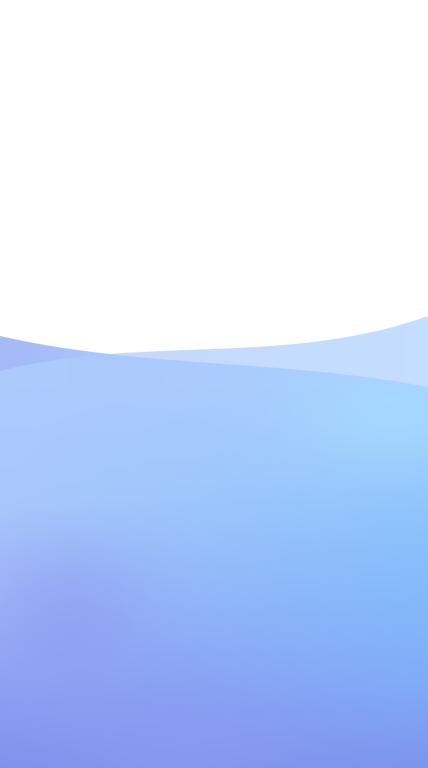
Write a Shadertoy shader that draws this background.

```glsl
#define FRONT_CURVE vec4(0.5625, -0.1267, 0.1627, -0.1025)
#define BACK_CURVE vec4(0.5170, 0.1412, -0.2663, 0.1966)
#define BACK_LEFT vec3(0.77, 0.845, 0.985)
#define BACK_RIGHT vec3(0.77, 0.87, 1.00)
#define CORNER_TINT vec3(0.645, 0.725, 0.965)
#define CYAN vec3(0.65, 0.86, 1.00)
#define VIOLET vec3(0.55, 0.61, 0.94)
#define CYAN_POS vec2(0.92, 0.465)
#define VIOLET_POS vec2(0.17, 0.19)
#define FLOOR_POS vec2(0.42, 0.02)

// Height of a wave crest: cubic polynomial in x
float crest(vec4 k, float x) {
    return k.x + x * (k.y + x * (k.z + x * k.w));
}

// Soft elliptical spot
float glow(vec2 p, vec2 centre, vec2 radius) {
    vec2 d = (p - centre) / radius;
    return exp(-dot(d, d));
}

float rise(float low, float high, float y) {
    return clamp((y - low) / (high - low), 0.0, 1.0);
}

// Vertical gradient through five colours, bottom to top
vec3 ramp(float y, vec3 base, vec3 low, vec3 middle, vec3 high, vec3 top) {
    vec3 c = mix(base, low, rise(0.0, 0.11, y));
    c = mix(c, middle, rise(0.11, 0.22, y));
    c = mix(c, high, rise(0.22, 0.35, y));
    return mix(c, top, rise(0.35, 0.50, y));
}

vec3 water(vec2 p) {
    vec3 left = ramp(p.y, vec3(0.49, 0.57, 0.93), vec3(0.56, 0.63, 0.95),
        vec3(0.62, 0.70, 0.97), vec3(0.66, 0.78, 0.985), vec3(0.675, 0.79, 0.99));
    vec3 right = ramp(p.y, vec3(0.49, 0.58, 0.93), vec3(0.50, 0.67, 0.97),
        vec3(0.51, 0.725, 0.98), vec3(0.56, 0.77, 0.985), vec3(0.66, 0.80, 0.99));
    vec3 c = mix(left, right, p.x);
    c = mix(c, CYAN, 0.75 * glow(p, CYAN_POS, vec2(0.24, 0.075)));
    c = mix(c, VIOLET, 0.55 * glow(p, VIOLET_POS, vec2(0.17, 0.09)));
    return mix(c, VIOLET, 0.6 * glow(p, FLOOR_POS, vec2(0.30, 0.10)));
}

void mainImage(out vec4 fragColor, in vec2 fragCoord) {
    vec2 p = fragCoord / iResolution.xy;
    float soft = 0.8 / iResolution.y;
    float frontDist = crest(FRONT_CURVE, p.x) - p.y;
    float backDist = crest(BACK_CURVE, p.x) - p.y;
    float front = smoothstep(-soft, soft, frontDist);
    float back = smoothstep(-soft, soft, backDist);

    // Pale rear wave on white
    vec3 color = mix(vec3(1.0), mix(BACK_LEFT, BACK_RIGHT, p.x), back);

    // Front wave, more violet where it leaves the rear wave
    vec3 body = water(p);
    float corner = (1.0 - back) * (1.0 - smoothstep(0.0, 0.32, p.x));
    body = mix(body, CORNER_TINT, corner);
    color = mix(color, body, front);

    fragColor = vec4(color, 1.0);
}
```
